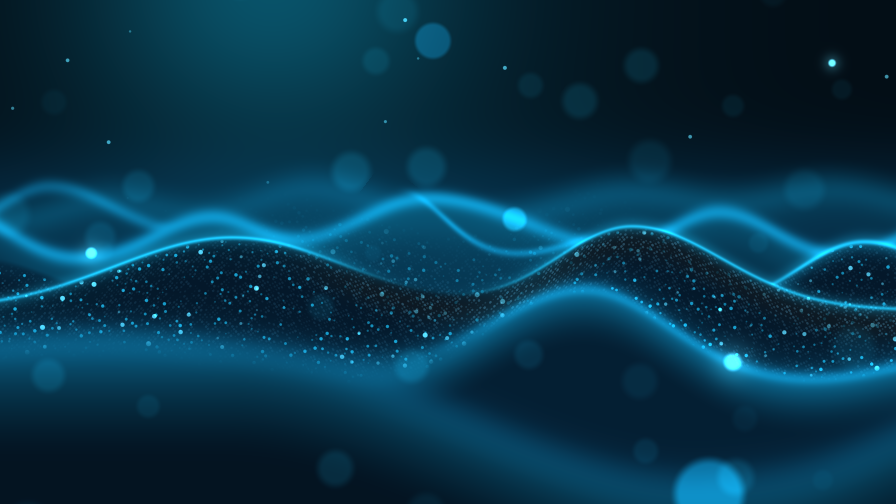
A WebGL 2 fragment shader for this background:

```glsl
#version 300 es
precision highp float;
// Glowing cyan waves of fine particles under a dark teal sky with bokeh.
uniform vec2 u_resolution;
out vec4 fragColor;

const vec3 NIGHT = vec3(0.012, 0.050, 0.080);
const vec3 NAVY = vec3(0.015, 0.095, 0.165);
const vec3 DEEP = vec3(0.020, 0.160, 0.250);
const vec3 TEAL = vec3(0.030, 0.290, 0.410);
const vec3 AZURE = vec3(0.040, 0.450, 0.600);
const vec3 CYAN = vec3(0.100, 0.700, 0.850);
const vec3 SPARK = vec3(0.400, 0.900, 1.000);

vec2 hash2(vec2 p) {
    vec3 q = fract(p.xyx * vec3(0.1031, 0.1030, 0.0973));
    q += dot(q, q.yzx + 33.33);
    return fract((q.xx + q.yz) * q.zy);
}

float gauss(float d, float width) {
    return exp(-d * d / (width * width));
}

// Smooth hill with separate left and right widths.
float hill(float x, float centre, float left, float right, float height) {
    float t = (x - centre) / (x < centre ? left : right);
    return height * exp(-0.5 * t * t);
}

// Wave crests, from the farthest to the nearest.
float farCrest(float x) {
    return 0.58 + hill(x, 0.22, 0.10, 0.10, 0.05) + hill(x, 0.62, 0.12, 0.13, 0.075)
        + hill(x, 1.25, 0.14, 0.14, 0.065) + hill(x, 1.65, 0.13, 0.15, 0.07);
}
float middleCrest(float x) {
    return 0.485 + hill(x, -0.08, 0.1, 0.1, 0.1) + hill(x, 0.417, 0.11, 0.10, 0.09)
        + hill(x, 0.85, 0.15, 0.20, 0.13) + hill(x, 1.43, 0.10, 0.11, 0.10)
        + hill(x, 1.90, 0.10, 0.10, 0.10);
}
float sideCrest(float x) {
    return 0.385 + hill(x, -0.05, 0.1, 0.16, 0.10) + hill(x, 1.715, 0.13, 0.15, 0.135);
}
float mainCrest(float x) {
    return 0.385 + hill(x, 0.46, 0.23, 0.23, 0.143) + hill(x, 1.255, 0.15, 0.18, 0.165);
}
float lowerCrest(float x) {
    return 0.24 + hill(x, 0.20, 0.40, 0.30, 0.09) + hill(x, 1.16, 0.19, 0.17, 0.188)
        + hill(x, 1.90, 0.14, 0.10, 0.05);
}
float frontCrest(float x) {
    return 0.03 + 0.27 * (1.0 - smoothstep(0.45, 1.4, x)) + hill(x, 1.95, 0.2, 0.2, 0.15);
}

// Blends a body below its crest; depth is the distance under the crest.
vec3 body(vec3 base, float depth, vec3 top, vec3 bottom, float fade, float soft) {
    vec3 fill = mix(top, bottom, smoothstep(0.0, fade, depth));
    return mix(base, fill, smoothstep(-soft, soft, depth));
}

// Scattered round specks on a tilted grid, at most one per cell.
float specks(vec2 p, float scale, float radius, float density, float seed) {
    vec2 q = mat2(0.8, 0.6, -0.6, 0.8) * p * scale + 60.0;
    vec2 chance = hash2(floor(q) + seed);
    vec2 centre = mix(vec2(radius), vec2(1.0 - radius), hash2(floor(q) + seed + 41.7));
    float size = radius * (0.4 + 0.6 * chance.y);
    float edge = max(size * 0.3, 0.7 * scale / u_resolution.y);
    float shape = 1.0 - smoothstep(size - edge, size + edge, length(fract(q) - centre));
    return shape * step(1.0 - density, chance.x) * (0.3 + 0.7 * chance.y);
}

float disc(vec2 p, vec2 centre, float radius, float soft) {
    return 1.0 - smoothstep(radius - soft, radius + soft, length(p - centre));
}

// Small bright core inside a soft halo.
float orb(vec2 p, vec2 centre, float radius) {
    return disc(p, centre, radius, radius * 0.4) + 0.25 * gauss(length(p - centre), radius * 2.5);
}

void main() {
    vec2 p = gl_FragCoord.xy / u_resolution.y;
    float pixel = 1.0 / u_resolution.y;

    // Sky, overhead light and horizon haze
    vec3 color = NIGHT + vec3(0.015, 0.21, 0.25) * gauss(length((p - vec2(0.53, 1.03)) / vec2(1.2, 1.0)), 0.30);
    color += vec3(0.006, 0.065, 0.085) * gauss(p.x - 0.65, 0.65);
    color += vec3(0.005, 0.080, 0.130) * gauss(p.y - 0.58, 0.12);
    color += SPARK * specks(p, 9.0, 0.035, 0.20, 5.0) * 0.6;

    // Blurred waves in the distance
    float centreGlow = gauss(p.x - 0.82, 0.55);
    float far = farCrest(p.x) - p.y;
    color = body(color, far, mix(TEAL * 0.8, TEAL, centreGlow), mix(DEEP * 1.1, TEAL, centreGlow), 0.13, 0.04);
    color += AZURE * 0.12 * gauss(far - 0.03, 0.03);
    float leftArc = 0.53 + hill(p.x, 0.10, 0.10, 0.12, 0.10) - p.y;
    color += AZURE * 0.45 * gauss(leftArc, 0.015) * (1.0 - smoothstep(0.28, 0.42, p.x));
    float middle = middleCrest(p.x) - p.y;
    color = body(color, middle, mix(TEAL, AZURE, 0.4 * centreGlow), mix(DEEP, TEAL, 0.8 * centreGlow), 0.13, 0.014);
    color += AZURE * 0.6 * gauss(middle - 0.008, 0.017);
    float thread = 0.487 + hill(p.x, 0.79, 0.1, 0.09, 0.135) + hill(p.x, 1.3, 0.12, 0.12, 0.08) - p.y;
    color += AZURE * 0.65 * gauss(thread, 0.008) * smoothstep(0.78, 0.90, p.x) * (1.0 - smoothstep(1.08, 1.2, p.x));

    // Particle bodies of the side wave and the main wave
    float depth = mainCrest(p.x) - p.y;
    float side = sideCrest(p.x) - p.y;
    float valley = gauss(p.x - 0.86, 0.20);
    float mist = valley * smoothstep(-0.13, -0.01, depth);
    color = mix(color, DEEP * 1.1, 0.55 * mist);
    color = body(color, side, DEEP, NAVY, 0.06, 0.008);
    color += CYAN * (0.6 * gauss(side, 0.005) + 0.25 * gauss(side, 0.018)) * smoothstep(1.45, 1.6, p.x);
    color = body(color, depth, DEEP * 0.8, NAVY, 0.08, mix(pixel, 0.012, valley));
    float band = gauss(depth - 0.03, 0.033) * smoothstep(0.5, 0.75, p.x);
    color = mix(color, vec3(0.060, 0.095, 0.125), band * 0.8 * smoothstep(-0.01, 0.01, depth));
    float inside = max(smoothstep(0.0, 0.012, max(depth, side)), 0.7 * mist);
    color += vec3(0.14, 0.25, 0.30) * specks(vec2(p.x, depth), 150.0, 0.40, 0.7, 3.0) * inside * (0.3 + 0.5 * band);
    color += CYAN * 0.75 * specks(p, 75.0, 0.26, 0.35, 19.0) * inside * (1.0 - 0.75 * band);
    color += SPARK * 0.85 * specks(p, 32.0, 0.16, 0.22, 71.0) * inside * (1.0 - 0.5 * band);
    color += CYAN * (0.6 * gauss(depth, 0.004) + 0.22 * gauss(depth, 0.016)) * (1.0 - 0.95 * valley);

    // Lower ridge and blurred foreground
    float lower = lowerCrest(p.x) - p.y;
    float focus = smoothstep(0.75, 1.1, p.x);
    color = body(color, lower, TEAL, mix(DEEP, NAVY, 0.6), 0.12, mix(0.045, 0.012, focus));
    color += AZURE * (0.50 * focus * gauss(lower, 0.015) + 0.22 * gauss(lower, 0.045));
    float front = frontCrest(p.x) - p.y;
    color = body(color, front, TEAL * 0.85, mix(NIGHT, NAVY, 0.6), 0.22, 0.06);
    color += TEAL * 0.25 * gauss(front, 0.05);

    // Scattered bokeh and the main lights
    color += CYAN * 0.15 * specks(p, 5.0, 0.19, 0.40, 12.0);
    color += CYAN * 0.10 * specks(p + 0.09, 4.0, 0.18, 0.40, 33.0);
    color += TEAL * 0.6 * disc(p, vec2(0.859, 0.919), 0.035, 0.005);
    color += AZURE * 0.65 * disc(p, vec2(1.407, 0.020), 0.068, 0.012);
    color += CYAN * 0.4 * disc(p, vec2(1.021, 0.565), 0.023, 0.005);
    color += SPARK * orb(p, vec2(1.454, 0.282), 0.016) * 0.7;
    color += SPARK * orb(p, vec2(0.181, 0.498), 0.010) * 0.8;
    color += SPARK * orb(p, vec2(1.651, 0.875), 0.007) * 0.9;
    fragColor = vec4(min(color, 1.0), 1.0);
}
```
